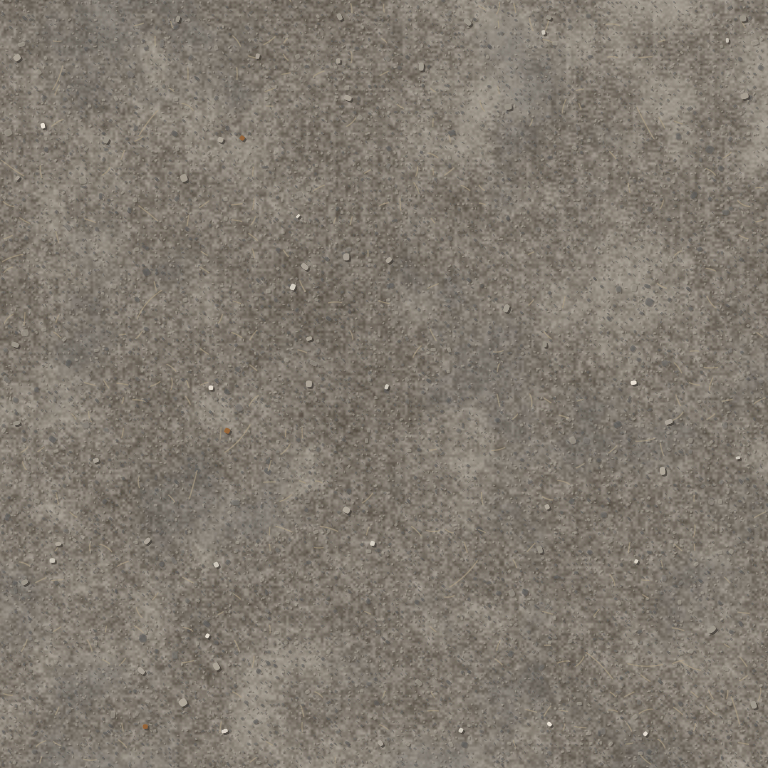
Give the GLSL for this texture, as a WebGL 1 fragment shader.

```glsl
precision highp float;
// Dry packed earth with dusty patches, fine grit, pebbles and bits of straw.

uniform vec2 u_resolution;

const vec3 EARTH = vec3(0.512, 0.482, 0.441);
const vec3 DUST = vec3(0.67, 0.64, 0.59);
const vec3 SLATE = vec3(0.37, 0.37, 0.37);
const vec3 STRAW = vec3(0.70, 0.64, 0.53);
const vec3 CHALK = vec3(0.90, 0.87, 0.82);
const vec3 RUST = vec3(0.58, 0.39, 0.22);
const vec3 SHADOW = vec3(0.25, 0.23, 0.21);

float hash(vec2 p) {
  return fract(sin(dot(p, vec2(127.1, 311.7))) * 43758.5453);
}

vec2 hash2(vec2 p) {
  return vec2(hash(p), hash(p + 57.3));
}

mat2 rotation(float angle) {
  float c = cos(angle), s = sin(angle);
  return mat2(c, -s, s, c);
}

float noise(vec2 p) {
  vec2 i = floor(p), f = fract(p);
  f = f * f * (3.0 - 2.0 * f);
  float low = mix(hash(i), hash(i + vec2(1.0, 0.0)), f.x);
  float high = mix(hash(i + vec2(0.0, 1.0)), hash(i + 1.0), f.x);
  return mix(low, high, f.y);
}

float fbm(vec2 p) {
  float sum = 0.0, weight = 0.5;
  for (int i = 0; i < 5; i++) {
    sum += weight * noise(p);
    p = rotation(0.6) * p * 2.1 + 13.7;
    weight *= 0.58;
  }
  return sum / 1.11;
}

// One angular stone per occupied cell: x is coverage, y its random tone.
vec2 stones(vec2 uv, float cells, float density, float radius, float seed, float pixel) {
  vec2 q = uv * cells, id = floor(q) + seed;
  vec2 center = 0.35 + 0.3 * hash2(id);
  vec2 d = rotation(6.283 * hash(id + 3.1)) * (fract(q) - center);
  d.y *= 1.0 + 0.8 * hash(id + 5.9);
  float size = radius * (0.6 + 0.4 * hash(id + 8.3));
  float dist = mix(length(d), max(abs(d.x), abs(d.y)), 0.5);
  float soft = 0.7 * pixel * cells;
  float cover = 1.0 - smoothstep(size - soft, size + soft, dist);
  return vec2(cover * step(hash(id + 11.7), density), hash(id + 17.9));
}

// One slightly bent fibre per occupied cell.
float fibres(vec2 uv, float cells, float density, float width, float seed, float pixel) {
  vec2 q = uv * cells, id = floor(q) + seed;
  vec2 d = rotation(6.283 * hash(id)) * (fract(q) - 0.5);
  float reach = 0.16 + 0.26 * hash(id + 4.7);
  d.y += (hash(id + 9.2) - 0.5) * (d.x * d.x - 0.08);
  d.x -= clamp(d.x, -reach, reach);
  float soft = 0.7 * pixel * cells;
  float half_width = width * cells;
  float cover = 1.0 - smoothstep(half_width - soft, half_width + soft, length(d));
  return cover * step(hash(id + 21.3), density);
}

// Bright or coloured fragments, each with a small cast shadow.
vec3 scatterChips(vec3 color, vec2 uv, vec3 tint, float cells, float density,
                  float radius, float seed, float pixel) {
  float size = radius * cells;
  float shade = stones(uv + vec2(-0.0022, 0.0022), cells, density, size, seed, pixel).x;
  vec2 chip = stones(uv, cells, density, size, seed, pixel);
  color = mix(color, SHADOW, 0.75 * shade);
  return mix(color, tint * (0.88 + 0.16 * chip.y), chip.x);
}

vec3 ground(vec2 uv) {
  float broad = fbm(uv * 4.0 + 2.3);
  float patches = fbm(uv * 15.0 + 31.0);
  float dust = smoothstep(0.49, 0.76, 0.4 * broad + 0.6 * patches);
  float damp = smoothstep(0.52, 0.75, fbm(uv * 9.0 + 71.0));
  float grit = 0.12 * (noise(uv * 150.0) - 0.5) + 0.17 * (noise(uv * 310.0 + 9.0) - 0.5);
  vec3 color = EARTH + grit + 0.09 * (broad - 0.5) + 0.12 * (patches - 0.5);
  color = mix(color, DUST, 0.55 * dust * (0.6 + 0.8 * noise(uv * 190.0 + 5.0)));
  return mix(color, SLATE, 0.28 * damp);
}

// Grit from sand size up to small pebbles, dark or pale by tone.
vec3 addPebbles(vec3 color, vec2 uv, float pixel) {
  for (int i = 0; i < 4; i++) {
    float level = float(i);
    float cells = 175.0 * pow(0.66, level);
    float density = 0.36 * pow(0.48, level);
    float seed = 40.0 + 29.0 * level;
    vec2 tilt = vec2(-0.0014, 0.0014);
    float shade = stones(uv + tilt, cells, density, 0.26, seed, pixel).x;
    vec2 stone = stones(uv, cells, density, 0.26, seed, pixel);
    vec3 tone = mix(SLATE, DUST, smoothstep(0.25, 0.85, stone.y));
    color = mix(color, SHADOW, 0.32 * shade);
    color = mix(color, tone, 0.62 * stone.x);
  }
  return color;
}

void main() {
  vec2 uv = gl_FragCoord.xy / u_resolution;
  float pixel = 1.0 / u_resolution.y;
  vec3 color = addPebbles(ground(uv), uv, pixel);
  color = mix(color, STRAW, 0.6 * fibres(uv, 47.0, 0.13, 0.0008, 7.0, pixel));
  color = mix(color, STRAW, 0.6 * fibres(uv + 0.013, 17.0, 0.06, 0.0008, 19.0, pixel));
  color = scatterChips(color, uv, RUST, 8.0, 0.08, 0.0045, 83.0, pixel);
  color = scatterChips(color, uv, DUST, 19.0, 0.10, 0.0055, 61.0, pixel);
  color = scatterChips(color, uv, CHALK, 9.0, 0.20, 0.0042, 97.0, pixel);
  gl_FragColor = vec4(color, 1.0);
}
```
